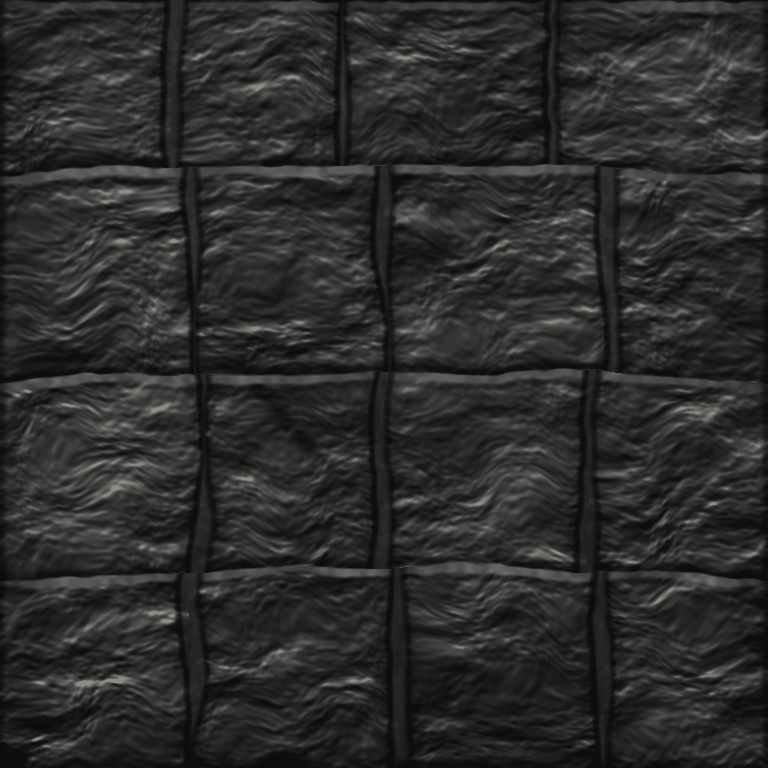
This texture is drawn by a Shadertoy shader. Its source:

```glsl
float hash(vec2 p) {
    vec3 q = fract(p.xyx * 0.1031);
    q += dot(q, q.yzx + 33.33);
    return fract((q.x + q.y) * q.z);
}

float noise(vec2 p) {
    vec2 i = floor(p), f = fract(p);
    f = f * f * f * (f * (f * 6.0 - 15.0) + 10.0);
    return mix(mix(hash(i), hash(i + vec2(1, 0)), f.x),
               mix(hash(i + vec2(0, 1)), hash(i + vec2(1, 1)), f.x), f.y);
}

// Rough stone height, wrinkled sideways
float relief(vec2 p) {
    p += 0.035 * (vec2(noise(p * 13.0), noise(p * 13.0 + 50.0)) - 0.5);
    p *= vec2(14.0, 23.0);
    float height = 0.0, amplitude = 0.5;
    for (int i = 0; i < 4; i++) {
        height += amplitude * noise(p);
        p = mat2(0.98, 0.2, -0.2, 0.98) * p * 2.03 + 17.3;
        amplitude *= 0.54;
    }
    return height;
}

float segmentDistance(vec2 p, vec2 a, vec2 b) {
    vec2 ab = b - a;
    return length(p - a - ab * clamp(dot(p - a, ab) / dot(ab, ab), 0.0, 1.0));
}

void mainImage(out vec4 fragColor, in vec2 fragCoord) {
    vec2 uv = fragCoord / iResolution.xy;

    // Hand-laid joints: wavy, arched towards the middle
    float inner = smoothstep(0.0, 0.1, uv.y) * smoothstep(1.0, 0.93, uv.y);
    vec2 q = uv + 0.014 * (vec2(noise(uv * vec2(5, 9)), noise(uv * 8.0 + 40.0) * inner) - 0.5 * vec2(1, inner));
    q += 0.004 * (vec2(noise(uv * 42.0), noise(uv * 45.0 + 9.0)) - 0.5);
    q.y -= 0.013 * sin(3.14159 * uv.x) * inner;

    float courses[4] = float[4](0.25, 0.503, 0.774, 0.997);
    vec3 cuts[4] = vec3[4](vec3(0.252, 0.522, 0.787), vec3(0.262, 0.497, 0.768),
                           vec3(0.252, 0.502, 0.793), vec3(0.228, 0.447, 0.723));
    int row = 0;
    for (int i = 0; i < 3; i++) row += int(q.y > courses[i]);
    vec3 cut = cuts[row];
    float column = dot(step(cut, vec3(q.x)), vec3(1));
    vec2 stone = vec2(column, float(row));

    // Stone surface lit from above
    vec2 p = uv + stone * 3.7;
    float slope = relief(p) - relief(p + vec2(-0.0015, 0.0042));
    float patches = noise(uv * 9.0 + 21.0) + 0.5 * noise(uv * 21.0) - 0.75;
    float strength = 6.0 + 3.5 * noise(uv * 6.0 + 70.0);
    float tone = 0.172 * exp(strength * slope + 0.45 * patches);
    tone *= 0.92 + 0.16 * hash(stone + 5.0);
    tone *= mix(0.74, 1.06, smoothstep(0.02, 0.36, uv.y));

    // Diagonal chip across one stone
    float chip = segmentDistance(q, vec2(0.335, 0.485), vec2(0.43, 0.385));
    tone *= 1.0 - 0.5 * smoothstep(0.024, 0.003, chip + 0.012 * noise(uv * 38.0));

    // Bright ledges with a shadow under the stones above
    for (int i = 0; i < 4; i++) {
        float s = q.y - courses[i];
        float wear = noise(vec2(uv.x * 13.0, float(i) * 7.3));
        float thickness = 0.005 + 0.008 * wear;
        float shadow = smoothstep(-0.002, 0.003, s) * smoothstep(0.018, 0.004, s);
        tone *= 1.0 - 0.58 * shadow;
        float ledge = smoothstep(-thickness - 0.004, -thickness + 0.002, s) * smoothstep(0.002, -0.002, s);
        float glow = (0.23 + 0.19 * wear) * (0.8 + 0.4 * noise(uv * 95.0));
        tone = mix(tone, glow * mix(0.8, 1.0, inner), 0.85 * ledge);
        tone *= 1.0 - 0.25 * smoothstep(0.006, 0.0, abs(s + thickness + 0.007));
    }

    // Upright joints: a mortar strip between two dark creases
    for (int i = 0; i < 3; i++) {
        float d = abs(q.x - cut[i]);
        float halfWidth = 0.002 + 0.013 * noise(vec2(float(i) * 5.7 + float(row) * 9.1, uv.y * 7.0));
        float strip = smoothstep(halfWidth + 0.002, halfWidth - 0.002, d);
        float mortar = 0.165 + 0.06 * (noise(uv * vec2(110, 28)) - 0.5);
        tone = mix(tone, mortar * mix(0.75, 1.05, uv.y), 0.85 * strip);
        float side = q.x < cut[i] ? 0.6 : 0.45;
        tone *= 1.0 - side * smoothstep(0.007, 0.001, abs(d - halfWidth));
        tone *= 1.0 - 0.22 * smoothstep(0.024, 0.0, d - halfWidth) * (1.0 - strip);
    }

    // Dark rim
    vec2 rim = min(uv, 1.0 - uv);
    tone *= mix(0.5, 1.0, smoothstep(0.003, 0.014, rim.x + 0.004 * noise(uv * 30.0)));
    tone *= mix(0.55, 1.0, smoothstep(0.0, 0.018, uv.y));
    tone *= mix(0.85, 1.0, smoothstep(0.0, 0.12, rim.x));

    fragColor = vec4(clamp(tone, 0.05, 0.55) * vec3(1.0, 1.0, 0.975), 1.0);
}
```
